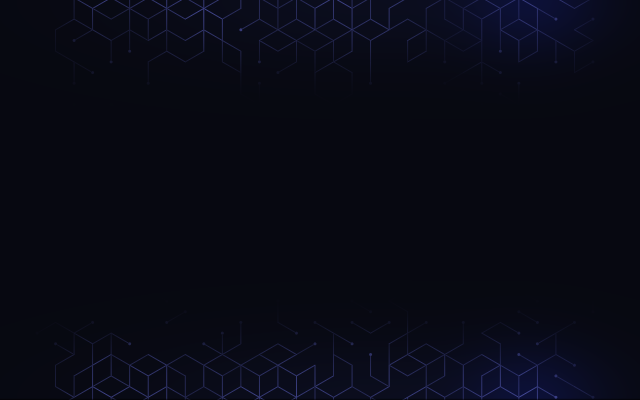
Write a Shadertoy shader that draws this background.

```glsl
#define EDGE_LENGTH 0.0535
#define LATTICE_X 0.7875
#define LINE_HALF_WIDTH 0.0011
#define DOT_RADIUS 0.0036
#define BAND_DEPTH 0.27
#define LINE_STRENGTH 0.85
#define BASE_COLOR vec3(0.028, 0.033, 0.065)
#define WIDE_GLOW vec3(0.014, 0.018, 0.050)
#define BLUE_GLOW vec3(0.012, 0.020, 0.120)
#define LINE_COLOR vec3(0.30, 0.32, 0.65)

float hash(vec2 p) {
    return fract(sin(dot(p, vec2(127.1, 311.7))) * 43758.545);
}

vec2 gradient(vec2 cell) {
    float angle = 6.2832 * hash(cell);
    return vec2(cos(angle), sin(angle));
}

float gradientNoise(vec2 p) {
    vec2 c = floor(p), f = fract(p);
    vec2 u = f * f * (3.0 - 2.0 * f);
    vec2 e = vec2(1.0, 0.0);
    float low = mix(dot(gradient(c), f), dot(gradient(c + e), f - e), u.x);
    float high = mix(dot(gradient(c + e.yx), f - e.yx),
                     dot(gradient(c + 1.0), f - 1.0), u.x);
    return mix(low, high, u.y);
}

// Triangular lattice: axial cell <-> position in edge lengths
vec2 toPosition(vec2 cell) {
    return vec2(cell.x * 0.8660, cell.y + 0.5 * cell.x);
}

vec2 nearestVertex(vec2 p) {
    float i = p.x / 0.8660;
    float j = p.y - 0.5 * i;
    vec3 cube = vec3(i, j, -i - j);
    vec3 r = floor(cube + 0.5);
    vec3 err = abs(r - cube);
    if (err.x > err.y && err.x > err.z) r.x = -r.y - r.z;
    else if (err.y > err.z) r.y = -r.x - r.z;
    return r.xy;
}

float vertexClass(vec2 cell) {
    return floor(mod(cell.x - cell.y + 0.5, 3.0));
}

// Random cube tiling: each class 1 vertex picks one of two Y joints
float edgeExists(vec2 a, vec2 b, float seed, float offset) {
    float ca = vertexClass(a), cb = vertexClass(b);
    if (ca == 1.0 || cb == 1.0) {
        vec2 joint = ca == 1.0 ? a : b;
        float other = ca == 1.0 ? cb : ca;
        float chosen = hash(joint + seed) < 0.5 ? 0.0 : 2.0;
        if (other != chosen) return 0.0;
    }
    // Edges thin out with depth and toward both sides
    vec2 middle = toPosition(0.5 * (a + b));
    float depth = middle.y * EDGE_LENGTH + offset;
    float dropped = mix(0.14, 0.92, smoothstep(0.05, 0.25, depth));
    dropped = max(dropped, smoothstep(11.0, 16.0, abs(0.5 * (a.x + b.x))));
    return step(dropped, hash(a + b + seed * 1.7));
}

float segmentDistance(vec2 p, vec2 a, vec2 b) {
    vec2 ab = b - a;
    return length(p - a - ab * clamp(dot(p - a, ab) / dot(ab, ab), 0.0, 1.0));
}

float coverage(float dist, float radius, float pixel) {
    return clamp((radius - dist) / pixel + 0.5, 0.0, 1.0);
}

// Lines of one band (x) and dots at their loose ends (y)
vec2 cubeLines(vec2 p, float offset, float seed, float pixel) {
    vec2 q = vec2(p.x - LATTICE_X, p.y - offset) / EDGE_LENGTH;
    vec2 cell = nearestVertex(q);
    vec2 center = toPosition(cell);
    vec2 direction = vec2(1.0, 0.0);
    float lines = 0.0, degree = 0.0;
    for (int k = 0; k < 6; k++) {
        vec2 next = cell + direction;
        float present = edgeExists(cell, next, seed, offset);
        float dist = segmentDistance(q, center, toPosition(next)) * EDGE_LENGTH;
        float tone = 0.6 + 0.4 * hash(cell + next + 9.0);
        lines = max(lines, present * tone * coverage(dist, LINE_HALF_WIDTH, pixel));
        degree += present;
        direction = vec2(-direction.y, direction.x + direction.y);
    }
    float dotShape = coverage(length(q - center) * EDGE_LENGTH, DOT_RADIUS, pixel);
    return vec2(lines, degree == 1.0 ? dotShape : 0.0);
}

void mainImage(out vec4 fragColor, in vec2 fragCoord) {
    float pixel = 1.0 / iResolution.y;
    vec2 p = fragCoord * pixel;
    bool top = p.y > 0.5;
    float depth = top ? 1.0 - p.y : p.y;

    // Background glows along the upper and lower borders
    vec2 wide = vec2((p.x - 0.92) / 0.58, depth / 0.15);
    vec2 blue = vec2((p.x - 1.33) / 0.17, depth / 0.13);
    vec3 color = BASE_COLOR;
    color += WIDE_GLOW * exp(-dot(wide, wide));
    color += BLUE_GLOW * exp(-dot(blue, blue));

    // Wireframe cubes, dimmer with depth and in one patch of the upper band
    vec2 shapes = cubeLines(vec2(p.x, depth), top ? 0.021 : 0.0335,
                            top ? 17.0 : 53.0, pixel);
    float fade = 1.0 - smoothstep(-0.02, BAND_DEPTH, depth);
    fade *= 0.9 + 0.6 * gradientNoise(p * 5.0);
    fade *= smoothstep(0.05, 0.26, p.x) * (1.0 - smoothstep(1.36, 1.55, p.x));
    float patchX = (p.x - 1.13) / 0.10;
    if (top) fade *= 1.0 - 0.6 * exp(-patchX * patchX);
    float ink = max(shapes.x, shapes.y);
    color = mix(color, LINE_COLOR, clamp(ink * fade * LINE_STRENGTH, 0.0, 1.0));

    // Thin dark rim at the lower border
    color *= mix(0.5, 1.0, smoothstep(0.001, 0.005, p.y));
    fragColor = vec4(color, 1.0);
}
```
